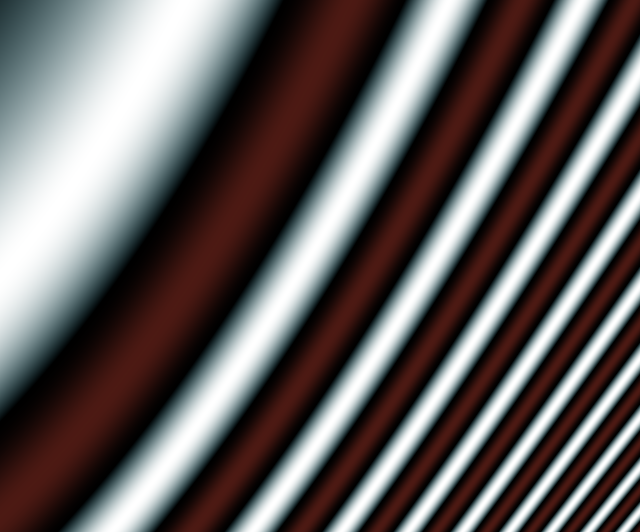
Reproduce this background procedurally as a Shadertoy shader.

```glsl
// Curved silk-like stripes, white and dark red on black, tightening toward the lower right.

const float TAU = 6.2831853;
const vec3 RED = vec3(0.30, 0.10, 0.075);
const vec3 TEAL_FALLOFF = vec3(1.27, 1.0, 0.96);

// Logarithm of the stripe count; p runs right and down from the upper left.
float logCount(vec2 p) {
    float across = p.x * (1.85 + p.x * (1.1 - 0.667 * p.x));
    float down = p.y * (1.06 + 0.22 * p.y - 0.12 * p.x);
    return across + down - 1.125;
}

// Stripe phase: whole numbers lie on the white ridges.
float stripePhase(vec2 p, float cornerSoftness, float offset) {
    float count = exp(logCount(p));
    return pow(count * count * count + cornerSoftness, 1.0 / 3.0) - offset;
}

// Positive waves fade from white through teal, negative ones glow red.
vec3 stripeColor(float wave) {
    vec3 ridge = pow(vec3(max(wave, 0.0001)), TEAL_FALLOFF);
    float valley = max(-wave, 0.0);
    return ridge + RED * pow(valley, 1.8);
}

void mainImage(out vec4 fragColor, in vec2 fragCoord) {
    vec2 uv = fragCoord / iResolution.xy;
    vec2 fromCorner = vec2(uv.x, 1.0 - uv.y);
    float wave = cos(TAU * stripePhase(fromCorner, 0.035, 0.63));
    fragColor = vec4(stripeColor(wave), 1.0);
}
```
